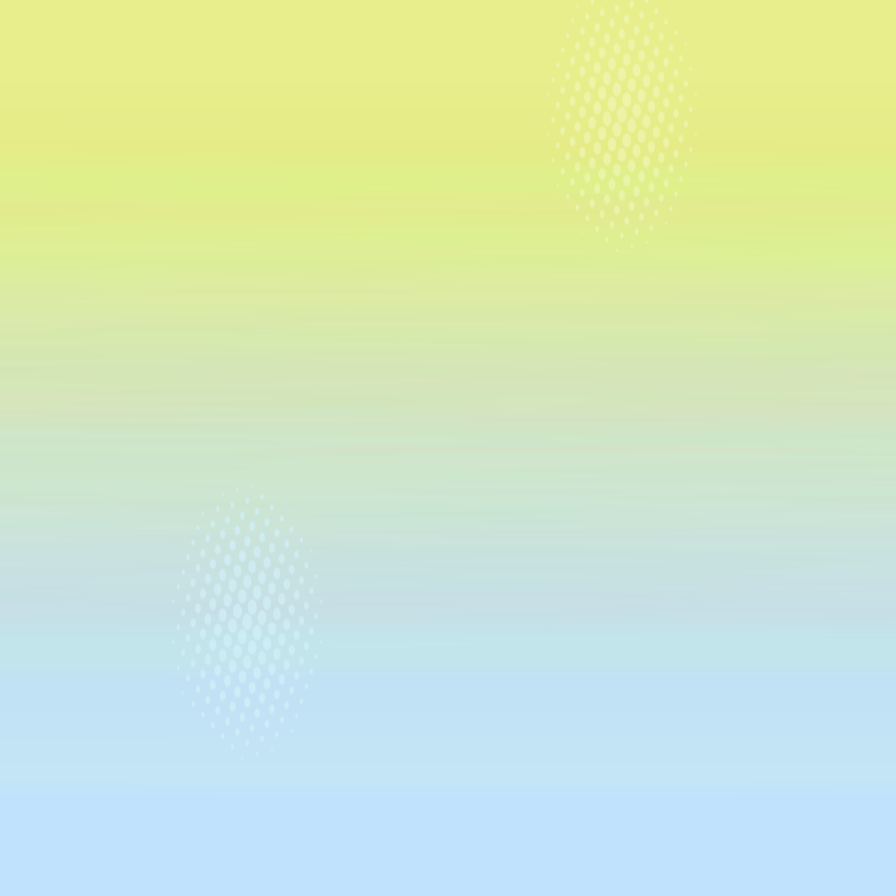
Write a three.js fragment shader that draws this background.

```glsl
// A soft lime-to-sky vertical gradient, brushed with faint horizontal streaks,
// and two tall oval patches of pale halftone dots. The streaks are stretched
// value noise; the dots sit on a slanted lattice and shrink toward the rim.
varying vec2 vUv;

float hash(vec2 p) {
  vec3 q = fract(vec3(p.xyx) * 0.1031);
  q += dot(q, q.yzx + 33.33);
  return fract((q.x + q.y) * q.z);
}

float noise(vec2 p) {
  vec2 i = floor(p), f = fract(p);
  f = f * f * (3.0 - 2.0 * f);
  return mix(mix(hash(i), hash(i + vec2(1.0, 0.0)), f.x),
             mix(hash(i + vec2(0.0, 1.0)), hash(i + vec2(1.0, 1.0)), f.x), f.y);
}

// Blend linearly from one colour to the next between two depths
vec3 blend(vec3 above, vec3 below, float start, float end, float depth) {
  return mix(above, below, clamp((depth - start) / (end - start), 0.0, 1.0));
}

// Colour by depth, 0 at the top edge and 1 at the bottom
vec3 skyGradient(float d) {
  vec3 c = vec3(0.906, 0.933, 0.545);
  c = blend(c, vec3(0.898, 0.922, 0.530), 0.08, 0.165, d);
  c = blend(c, vec3(0.873, 0.941, 0.545), 0.165, 0.200, d);
  c = blend(c, vec3(0.886, 0.922, 0.560), 0.210, 0.232, d);
  c = blend(c, vec3(0.870, 0.937, 0.575), 0.238, 0.265, d);
  c = blend(c, vec3(0.860, 0.922, 0.640), 0.265, 0.335, d);
  c = blend(c, vec3(0.835, 0.906, 0.705), 0.335, 0.400, d);
  c = blend(c, vec3(0.832, 0.894, 0.740), 0.400, 0.455, d);
  c = blend(c, vec3(0.808, 0.902, 0.785), 0.455, 0.490, d);
  c = blend(c, vec3(0.800, 0.898, 0.825), 0.500, 0.560, d);
  c = blend(c, vec3(0.785, 0.886, 0.875), 0.560, 0.620, d);
  c = blend(c, vec3(0.778, 0.875, 0.902), 0.620, 0.680, d);
  c = blend(c, vec3(0.757, 0.898, 0.922), 0.685, 0.715, d);
  c = blend(c, vec3(0.757, 0.886, 0.960), 0.735, 0.758, d);
  c = blend(c, vec3(0.765, 0.898, 0.960), 0.780, 0.865, d);
  return blend(c, vec3(0.755, 0.888, 0.990), 0.870, 0.888, d);
}

// A thin horizontal streak that fades at both ends
float streak(vec2 p, float depth, float left, float right) {
  float thin = exp(-pow((p.y - depth) / 0.0035, 2.0));
  return thin * smoothstep(left, left + 0.12, p.x)
              * (1.0 - smoothstep(right - 0.12, right, p.x));
}

// Coverage of an oval patch of slanted halftone dots
float halftone(vec2 p, vec2 center) {
  mat2 lattice = mat2(0.0165, 0.0045, 0.0055, 0.0165);
  vec2 q = p - center;
  float det = lattice[0].x * lattice[1].y - lattice[1].x * lattice[0].y;
  vec2 cell = floor(vec2(lattice[1].y * q.x - lattice[1].x * q.y,
                         lattice[0].x * q.y - lattice[0].y * q.x) / det);
  float cover = 0.0;
  for (int j = 0; j < 2; j++) {
    for (int i = 0; i < 2; i++) {
      vec2 dot0 = lattice * (cell + vec2(float(i), float(j)));
      float rim = length(dot0 / vec2(0.088, 0.158));
      float radius = 0.0053 * sqrt(max(1.0 - rim, 0.0)) * step(rim, 0.98);
      float dist = length((q - dot0) * vec2(1.0, 0.6)) - radius;
      cover = max(cover, (1.0 - smoothstep(-0.0010, 0.0010, dist))
                         * smoothstep(0.0, 0.0015, radius));
    }
  }
  return cover;
}

void main() {
  vec2 p = vec2(vUv.x, 1.0 - vUv.y);

  // Gradient with gently wavering bands
  float waver = (noise(vec2(p.x * 2.5, p.y * 18.0)) - 0.5) * 0.014;
  float middle = smoothstep(0.10, 0.30, p.y) * (1.0 - smoothstep(0.62, 0.78, p.y));
  vec3 color = skyGradient(p.y + waver * (0.25 + 0.75 * middle));

  // Brushed streaks, strongest across the middle
  float brush = noise(vec2(p.x * 2.0 + 7.0, p.y * 75.0)) - 0.5;
  float fine = noise(vec2(p.x * 5.0, p.y * 160.0 + 31.0)) - 0.5;
  color += (brush * vec3(0.014, -0.010, 0.012) + fine * 0.008) * middle;
  color += vec3(0.018, -0.014, -0.006) * streak(p, 0.501, 0.28, 0.98);
  color += vec3(-0.016, 0.012, 0.008) * streak(p, 0.460, 0.15, 0.52);
  color += vec3(0.012, -0.010, 0.004) * streak(p, 0.218, 0.32, 0.72);

  // Pale dot patches
  float dots = halftone(vUv, vec2(0.694, 0.872));
  color = mix(color, vec3(0.945, 0.968, 0.730), dots * 0.60);
  dots = halftone(vUv, vec2(0.276, 0.306));
  color = mix(color, vec3(0.820, 0.940, 0.975), dots * 0.70);

  gl_FragColor = vec4(color, 1.0);
}
```
